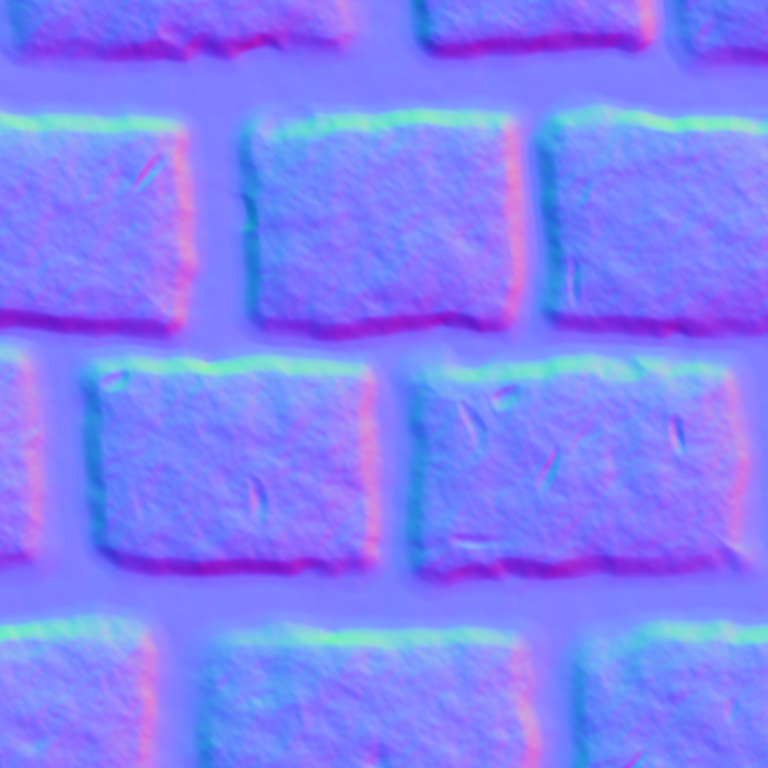
Reproduce this texture map procedurally as a Shadertoy shader.

```glsl
// Tangent-space normal map of a worn, uneven stone block wall with soft mortar.

float hash(vec2 p) {
    vec3 q = fract(vec3(p.xyx) * 0.1031);
    q += dot(q, q.yzx + 33.33);
    return fract((q.x + q.y) * q.z);
}

float noise(vec2 p) {
    vec2 i = floor(p), f = fract(p);
    f = f * f * f * (f * (f * 6.0 - 15.0) + 10.0);
    return mix(mix(hash(i), hash(i + vec2(1, 0)), f.x),
               mix(hash(i + vec2(0, 1)), hash(i + vec2(1, 1)), f.x), f.y);
}

float fbm(vec2 p) {
    float sum = 0.0, amp = 0.5;
    for (int i = 0; i < 3; i++) {
        sum += amp * (noise(p) - 0.5);
        p = mat2(1.6, 1.2, -1.2, 1.6) * p + 17.3;
        amp *= 0.5;
    }
    return sum;
}

float roundedBox(vec2 p, vec2 halfSize, float radius) {
    vec2 q = abs(p) - halfSize + radius;
    return length(max(q, 0.0)) + min(max(q.x, q.y), 0.0) - radius;
}

// Center (x) and half width (y) of a vertical joint; each course has its own spacing
vec2 joint(int course, int k) {
    float start = vec4(0.035, 0.2825, 0.073, 0.235)[course];
    float pitch = vec4(0.434, 0.411, 0.456, 0.485)[course];
    float stagger = vec4(0.034, 0.0, -0.016, 0.0)[course];
    float widen = vec4(-0.012, 0.011, 0.004, 0.001)[course];
    float side = (k & 1) == 1 ? -1.0 : 1.0;
    return vec2(start + pitch * float(k) - side * stagger, 0.032 + side * widen);
}

// Signed distance to the nearest block (x) and position inside it (yz)
vec3 nearestBlock(vec2 p) {
    vec3 best = vec3(1.0, 0.0, 0.0);
    for (int course = 0; course < 4; course++) {
        float centerY = vec4(1.069, 0.71, 0.394, 0.041)[course];
        for (int k = -2; k <= 2; k++) {
            vec2 id = vec2(course, k) + 21.0;
            vec2 a = joint(course, k), b = joint(course, k + 1);
            float left = a.x + a.y, right = b.x - b.y;
            vec2 q = p - vec2(0.5 * (left + right), centerY);
            q.y += (hash(id) - 0.5) * 0.012 + (hash(id + 9.1) - 0.5) * 0.05 * q.x;
            q.x += (hash(id + 3.3) - 0.5) * 0.08 * q.y;
            float d = roundedBox(q, vec2(0.5 * (right - left), 0.134), 0.026);
            if (d < best.x) best = vec3(d, q);
        }
    }
    return best;
}

// Scattered gouges of random size, angle and depth
float gouges(vec2 p) {
    float depth = 0.0;
    vec2 cell = floor(p / 0.11);
    for (int j = -1; j <= 1; j++) {
        for (int i = -1; i <= 1; i++) {
            vec2 id = cell + vec2(i, j) + 40.0;
            if (hash(id) > 0.32) continue;
            vec2 q = p - (id - 40.0 + vec2(hash(id + 1.7), hash(id + 4.2))) * 0.11;
            float angle = 3.14 * hash(id + 8.6);
            q = mat2(cos(angle), sin(angle), -sin(angle), cos(angle)) * q;
            q /= mix(vec2(0.024, 0.018), vec2(0.038, 0.011), hash(id + 6.4));
            depth += (0.3 + 0.7 * hash(id + 2.9)) * smoothstep(1.0, 0.1, length(q));
        }
    }
    return depth;
}

float height(vec2 p) {
    // Ragged outlines with small broken bites
    vec2 warp = vec2(fbm(p * 9.0 + 3.0), fbm(p * 9.0 + 31.0));
    vec3 block = nearestBlock(p + warp * 0.036);
    float d = block.x + 0.005 * fbm(p * 24.0);
    d += 0.009 * smoothstep(0.1, 0.32, fbm(p * 11.0 + 50.0));
    float face = smoothstep(0.013, -0.015, d);

    // Steep rim, narrow mortar fillet and worn, domed face
    float h = 0.0225 * face + 0.009 * smoothstep(0.03, -0.026, d);
    h += 0.005 * smoothstep(0.005, -0.055, d);
    h -= 0.36 * face * dot(block.yz, block.yz) * vec2(0.5, 1.0).y;

    // Broad unevenness, stone grain and gouges
    h += mix(0.004, 0.014, face) * fbm(p * 9.0 + 70.0);
    h += mix(0.0008, 0.0065, face) * fbm(p * 26.0);
    h += mix(0.0003, 0.0015, face) * fbm(p * 60.0 + 11.0);
    return h - 0.0055 * face * gouges(p + warp * 0.05);
}

void mainImage(out vec4 fragColor, in vec2 fragCoord) {
    vec2 uv = fragCoord / iResolution.xy;
    vec2 e = vec2(0.003, 0.0);
    vec2 slope = vec2(height(uv + e.xy) - height(uv - e.xy),
                      height(uv + e.yx) - height(uv - e.yx)) / (2.0 * e.x);
    vec3 normal = normalize(vec3(-slope, 1.0));
    fragColor = vec4(normal * 0.5 + 0.5, 1.0);
}
```
